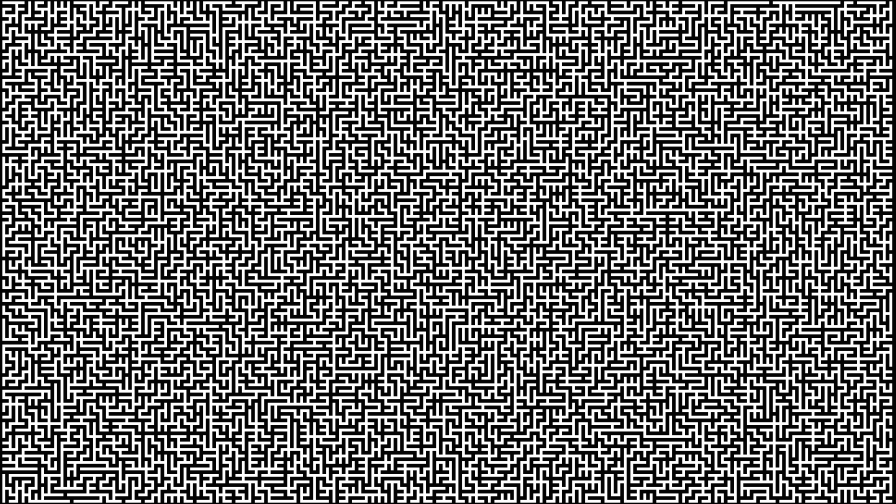
A Shadertoy shader for this pattern:

```glsl
// Dense maze of thin white corridors on black, grown as a local minimum spanning tree.

#define PITCHES   77.84             // corridor pitches per canvas height
#define CORRIDOR  0.435             // corridor width in pitches
#define MARGIN    vec2(0.36, 0.2)   // left and bottom border in pitches
#define RIM       0.05              // least border at the far sides
#define SOFTNESS  1.0               // width of the edge filter in pixels
#define WINDOW    14                // side of the search window in cells
#define WALL_COLOR vec3(0.01)
#define PATH_COLOR vec3(0.995)
#define SEED      17u

uint scramble(uint h) {
    h = (h ^ (h >> 16)) * 2246822519u;
    h = (h ^ (h >> 13)) * 3266489917u;
    return h ^ (h >> 16);
}

uint cellHash(ivec2 cell) {
    uvec2 c = uvec2(cell + 64);
    return scramble(c.x + (c.y << 12) + (SEED << 24));
}

// Two favoured exits of a cell as bits: east 1, north 2, west 4, south 8.
uint favouredExits(uint h) {
    return (0xA59C63u >> (4u * ((h >> 8) % 6u))) & 15u;
}

// Cost of the link from a cell to its east (axis 0) or north (axis 1) neighbour.
// Links favoured from both ends come first, which makes long winding corridors.
uint linkCost(uint cellBits, uint nextBits, int axis) {
    uint side = 1u << axis;
    uint rank = 2u;
    if ((favouredExits(cellBits) & side) != 0u) rank--;
    if ((favouredExits(nextBits) & (side << 2)) != 0u) rank--;
    uint jitter = (cellBits * 3u + nextBits * 5u) * 2246822519u;
    jitter ^= jitter >> 15;
    return (rank << 28) | (jitter >> 4);
}

bool inside(ivec2 cell, ivec2 grid) {
    return all(greaterThanEqual(cell, ivec2(0))) && all(lessThan(cell, grid));
}

// A link is open unless cheaper links already join its ends within the window.
bool isOpen(ivec2 cell, int axis, ivec2 grid) {
    ivec2 next = cell + ivec2(1 - axis, axis);
    if (!inside(cell, grid) || !inside(next, grid)) return false;
    uint limit = linkCost(cellHash(cell), cellHash(next), axis);
    int mid = WINDOW / 2 - 1;
    uint east[WINDOW], north[WINDOW], reach[WINDOW];

    // Collect the cheaper links, one bit per cell and one word per row.
    for (int y = 0; y < WINDOW; y++) {
        east[y] = north[y] = reach[y] = 0u;
        ivec2 c = cell + ivec2(-mid, y - mid);
        uint here = cellHash(c);
        for (int x = 0; x < WINDOW; x++) {
            uint right = cellHash(c + ivec2(1, 0));
            if (inside(c, grid)) {
                uint above = cellHash(c + ivec2(0, 1));
                if (x + 1 < WINDOW && c.x + 1 < grid.x && linkCost(here, right, 0) < limit)
                    east[y] |= 1u << x;
                if (c.y + 1 < grid.y && linkCost(here, above, 1) < limit)
                    north[y] |= 1u << x;
            }
            here = right;
            c.x++;
        }
    }

    // Flood from the near end in sweeps up and down the rows.
    reach[mid] = 1u << mid;
    uint goal = 1u << (mid + 1 - axis);
    for (int sweep = 0; sweep < 40; sweep++) {
        bool grown = false;
        for (int k = 0; k < WINDOW; k++) {
            int y = (sweep & 1) == 0 ? k : WINDOW - 1 - k;
            uint r = reach[y];
            if (y > 0) r |= reach[y - 1] & north[y - 1];
            if (y + 1 < WINDOW) r |= reach[y + 1] & north[y];
            for (int s = 0; s < 4; s++) r |= ((r & east[y]) << 1) | ((r >> 1) & east[y]);
            grown = grown || r != reach[y];
            reach[y] = r;
        }
        if ((reach[mid + axis] & goal) != 0u) return false;
        if (!grown) break;
    }
    return true;
}

// Share of the filter footprint that lies between lo and hi, per axis.
vec2 overlap(vec2 p, float radius, vec2 lo, vec2 hi) {
    return max(min(p + radius, hi) - max(p - radius, lo), 0.0) / (2.0 * radius);
}

void mainImage(out vec4 fragColor, in vec2 fragCoord) {
    float scale = PITCHES / iResolution.y;
    float radius = 0.5 * SOFTNESS * scale;
    vec2 p = fragCoord * scale - MARGIN;
    ivec2 grid = ivec2(iResolution.xy * scale - MARGIN - CORRIDOR - RIM) + 1;

    // Nearest corridor node and nearest gap between nodes on each axis.
    vec2 gap = floor(p - 0.5 * CORRIDOR);
    vec2 node = floor(p - 0.5 * CORRIDOR + 0.5);
    vec2 onNode = overlap(p, radius, node, node + CORRIDOR);
    vec2 onGap = overlap(p, radius, gap + CORRIDOR, gap + 1.0);

    // Add the exact area of the node and of its open links.
    float path = inside(ivec2(node), grid) ? onNode.x * onNode.y : 0.0;
    float linkX = onGap.x * onNode.y;
    float linkY = onNode.x * onGap.y;
    if (linkX > 0.0 && isOpen(ivec2(gap.x, node.y), 0, grid)) path += linkX;
    if (linkY > 0.0 && isOpen(ivec2(node.x, gap.y), 1, grid)) path += linkY;

    fragColor = vec4(mix(WALL_COLOR, PATH_COLOR, clamp(path, 0.0, 1.0)), 1.0);
}
```
